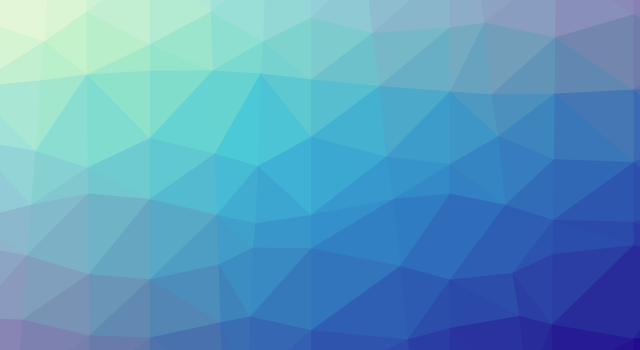
A WebGL 2 fragment shader for this background:

```glsl
#version 300 es
precision highp float;

uniform vec2 u_resolution;
out vec4 fragColor;

const int COLUMNS = 13;
const int ROWS = 8;

// Column: centre and lean per row, in canvas widths
const vec2 COLUMN[COLUMNS] = vec2[](
    vec2(-.045, 0.), vec2(.052, -.007), vec2(.137, .001), vec2(.234, 0.),
    vec2(.337, .003), vec2(.401, -.004), vec2(.486, 0.), vec2(.609, .011),
    vec2(.703, 0.), vec2(.784, .011), vec2(.865, -.001), vec2(.990, 0.),
    vec2(1.08, 0.));

// Row: depth, wave height, wave frequency, crest column
const vec4 ROW[ROWS] = vec4[](
    vec4(-.10, 0., 0., 0.), vec4(.079, .048, 2.83, 3.),
    vec4(.235, .035, .55, 9.3), vec4(.436, .048, 2.15, 4.7),
    vec4(.595, .043, 1.12, 5.), vec4(.750, .050, 1.15, 8.2),
    vec4(.936, .034, 1.45, 2.6), vec4(1.10, 0., 0., 0.));

// Cream to cyan to indigo
const vec3 PALETTE[9] = vec3[](
    vec3(.93, .97, .86), vec3(.76, .95, .79), vec3(.53, .88, .79),
    vec3(.30, .79, .84), vec3(.23, .67, .83), vec3(.19, .50, .77),
    vec3(.18, .36, .70), vec3(.16, .21, .62), vec3(.14, .04, .55));

vec3 ramp(float t) {
    float s = clamp(t, 0., 1.) * 8.;
    int i = min(int(s), 7);
    return mix(PALETTE[i], PALETTE[i + 1], s - float(i));
}

// Mesh vertex in canvas heights, measured down from the top
vec2 meshVertex(int column, int row, float aspect) {
    vec2 c = COLUMN[column];
    vec4 r = ROW[row];
    float x = c.x + c.y * (float(row) - 3.5);
    float y = r.x + r.y * cos(r.z * (float(column) - r.w));
    return vec2(x * aspect, y);
}

float cross2(vec2 a, vec2 b) {
    return a.x * b.y - a.y * b.x;
}

// Signed distance to the line a-b, positive on the given side
float edgeDistance(vec2 p, vec2 a, vec2 b, float side) {
    return side * cross2(b - a, p - a) / max(length(b - a), 1e-4);
}

// Flat facet: premultiplied colour and antialiased coverage
vec4 facet(vec2 p, vec2 a, vec2 b, vec2 c, float aspect, float pixel) {
    float side = sign(cross2(b - a, c - a));
    float d = min(edgeDistance(p, a, b, side),
              min(edgeDistance(p, b, c, side), edgeDistance(p, c, a, side)));
    float coverage = clamp(d / pixel + .5, 0., 1.);
    vec2 centre = (a + b + c) / 3.;
    vec3 color = mix(ramp(centre.x / aspect), ramp(centre.y), .5);
    return vec4(color, 1.) * coverage;
}

// Cell split along its shorter diagonal
vec4 meshCell(vec2 p, int column, int row, float aspect, float pixel) {
    vec2 a = meshVertex(column, row, aspect);
    vec2 b = meshVertex(column + 1, row, aspect);
    vec2 c = meshVertex(column, row + 1, aspect);
    vec2 d = meshVertex(column + 1, row + 1, aspect);
    if (distance(a, d) < distance(b, c))
        return facet(p, a, b, d, aspect, pixel) + facet(p, a, d, c, aspect, pixel);
    return facet(p, a, b, c, aspect, pixel) + facet(p, b, d, c, aspect, pixel);
}

void main() {
    float aspect = u_resolution.x / u_resolution.y;
    float pixel = 1. / u_resolution.y;
    vec2 uv = gl_FragCoord.xy / u_resolution;
    uv.y = 1. - uv.y;
    vec2 p = uv * vec2(aspect, 1.);
    ivec2 home = ivec2(floor(uv * vec2(10.8, 5.87) + vec2(.46, .53)));

    // Gather the neighbouring cells
    vec4 sum = vec4(0.);
    for (int j = -1; j <= 1; j++) {
        for (int i = -1; i <= 1; i++) {
            ivec2 cell = home + ivec2(i, j);
            if (cell.x < 0 || cell.y < 0 || cell.x > COLUMNS - 2 || cell.y > ROWS - 2) continue;
            sum += meshCell(p, cell.x, cell.y, aspect, pixel);
        }
    }
    fragColor = vec4(sum.rgb / max(sum.a, 1e-4), 1.);
}
```
